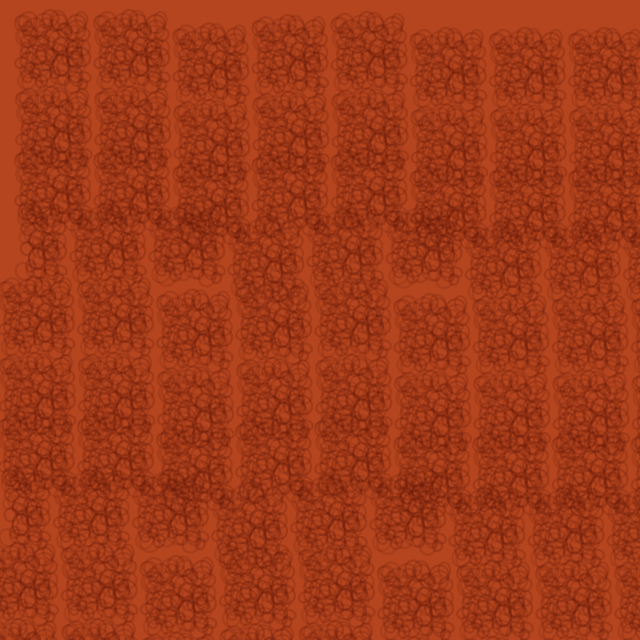
Write a WebGL 1 fragment shader that draws this pattern.

```glsl
precision highp float;
// Rust-red ground covered by repeated patches of scribbled translucent rings.
// Each patch is one evenly scattered set of ellipses, stamped in columns and
// uneven rows; groups of four rows repeat downward and overlaps build dark bands.

uniform vec2 u_resolution;

// Lengths are fractions of the canvas height, with y measured down from the top.
const vec3 GROUND = vec3(0.708, 0.270, 0.118);
const vec3 INK = vec3(0.38, 0.08, 0.02);
const float INK_MIN = 0.14;
const float INK_MAX = 0.25;
const float BOLD_INK = 0.36;

const vec2 FIRST_PATCH = vec2(0.0215, 0.0130);
const vec2 PATCH_SIZE = vec2(0.1230, 0.1345);
const float COLUMN_PITCH = 0.1236;
const vec2 GROUP_STEP = vec2(-0.0255, 0.4160);
const vec4 ROW_TOPS = vec4(0.0, 0.1198, 0.2148, 0.3021);
const vec4 ROW_SHIFTS = vec4(0.0, 0.0015, 0.0, 0.0859);
const float PARTIAL_START = 0.052;

const int GROUPS = 3;
const int ROWS = 4;
const int RINGS = 72;
const vec2 SCATTER_STEP = vec2(0.7549, 0.5698);
const float SCATTER_JITTER = 0.09;
const float EDGE_PULL = 0.45;
const float RADIUS_MIN = 0.0080;
const float RADIUS_MAX = 0.0172;
const float LINE_HALF_WIDTH = 0.0018;
const vec2 BOLD_CENTRE = vec2(0.0740, 0.0885);
const vec2 BOLD_RADII = vec2(0.0125, 0.0170);
const float BOLD_CLEARING = 0.010;

vec4 hash4(float n) {
  vec4 q = fract(n * vec4(0.1031, 0.1030, 0.0973, 0.1099));
  q += dot(q, q.wzxy + 33.33);
  return fract((q.xxyz + q.yzzw) * q.zywx);
}

// Approximate distance to the outline of an ellipse.
float ellipseDistance(vec2 p, vec2 radii) {
  float k = length(p / radii);
  float slope = length(p / (radii * radii));
  return abs(k - 1.0) * k / max(slope, 0.001);
}

float lineCoverage(float d, float pixel) {
  float soft = 0.7 * pixel;
  return smoothstep(-soft, soft, LINE_HALF_WIDTH - d);
}

// Uneven hang of the columns.
float columnDrop(float column) {
  return 0.0210 * step(2.0, column) - 0.0130 * step(3.0, column)
       - 0.0050 * step(4.0, column) + 0.0250 * step(5.0, column);
}

// Transmitted share of the ground through all rings of one patch.
float patchTransmission(vec2 p, float startX, float pixel) {
  float through = 1.0;
  for (int i = 0; i < RINGS; i++) {
    float n = float(i);
    vec4 h = hash4(n * 17.3 + 5.7);
    vec4 g = hash4(n * 11.9 + 311.0);
    float radius = mix(RADIUS_MIN, RADIUS_MAX, h.z);
    vec2 inset = vec2(radius + LINE_HALF_WIDTH);

    // Even scatter, drawn outward so that the sides fill up.
    vec2 spot = fract(n * SCATTER_STEP + SCATTER_JITTER * h.xy);
    spot.x = mix(spot.x, smoothstep(0.0, 1.0, spot.x), EDGE_PULL);
    vec2 centre = mix(inset, PATCH_SIZE - inset, spot);
    if (centre.x < startX || distance(centre, BOLD_CENTRE) < BOLD_CLEARING) continue;

    float angle = 3.14159 * g.x;
    float c = cos(angle);
    float s = sin(angle);
    vec2 q = p - centre;
    q = vec2(c * q.x + s * q.y, c * q.y - s * q.x);
    float d = ellipseDistance(q, radius * vec2(1.0, mix(0.72, 1.0, h.w)));
    through *= 1.0 - mix(INK_MIN, INK_MAX, g.y) * lineCoverage(d, pixel);
  }
  // One heavier upright ring marks every patch.
  float bold = ellipseDistance(p - BOLD_CENTRE, BOLD_RADII);
  return through * (1.0 - BOLD_INK * lineCoverage(bold, pixel));
}

void main() {
  float pixel = 1.0 / u_resolution.y;
  vec2 p = gl_FragCoord.xy * pixel;
  p.y = 1.0 - p.y;

  float through = 1.0;
  for (int group = 0; group < GROUPS; group++) {
    for (int row = 0; row < ROWS; row++) {
      vec2 corner = FIRST_PATCH + float(group) * GROUP_STEP
                  + vec2(ROW_SHIFTS[row], ROW_TOPS[row]);
      vec2 local = p - corner;
      float column = floor(local.x / COLUMN_PITCH);
      local.x -= column * COLUMN_PITCH;
      local.y -= columnDrop(column);

      // The shifted last row begins with a partial patch.
      float firstColumn = row == ROWS - 1 ? -1.0 : 0.0;
      float startX = column < 0.0 ? PARTIAL_START : 0.0;
      bool inside = local.y > -pixel && local.y < PATCH_SIZE.y + pixel;
      if (inside && column >= firstColumn) {
        through *= patchTransmission(local, startX, pixel);
      }
    }
  }
  gl_FragColor = vec4(mix(INK, GROUND, through), 1.0);
}
```
